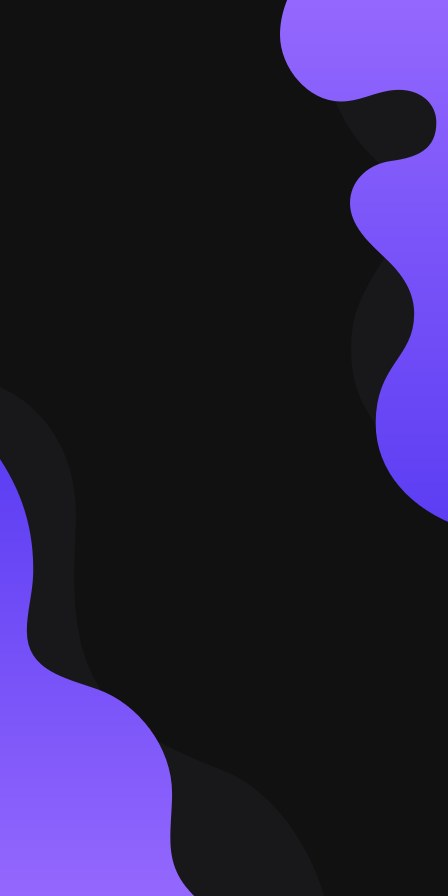
Give the GLSL for this background, as a WebGL 1 fragment shader.

```glsl
precision highp float;

// Violet liquid shapes in two opposite corners of a near-black field, each over
// a faint grey shadow shape. Outlines are chains of cubic curves; a ray parity
// test and the nearest distance give a signed distance for smooth edges.

uniform vec2 u_resolution;

const vec2 GRID = vec2(384.0, 768.0); // layout units across the canvas
const float FAR = 1e4;

const vec3 NIGHT = vec3(0.067, 0.067, 0.067);
const vec3 SHADOW = vec3(0.094, 0.094, 0.102);
const vec3 LILAC = vec3(0.580, 0.408, 0.995);
const vec3 INDIGO = vec3(0.365, 0.243, 0.952);

// Update the field (x: nearest distance, y: -1 inside or +1 outside) by one line.
void addLine(vec2 p, vec2 a, vec2 b, inout vec2 field) {
  vec2 edge = b - a;
  vec2 rel = p - a;
  float t = clamp(dot(rel, edge) / max(dot(edge, edge), 1e-6), 0.0, 1.0);
  field.x = min(field.x, length(rel - edge * t));
  if ((a.y > p.y) != (b.y > p.y)) {
    if (a.x + edge.x * rel.y / edge.y < p.x) field.y = -field.y;
  }
}

vec2 cubic(vec2 a, vec2 b, vec2 c, vec2 d, float t) {
  float s = 1.0 - t;
  return s * s * (s * a + 3.0 * t * b) + t * t * (3.0 * s * c + t * d);
}

// Draw a cubic from the pen through two handles, then move the pen to its end.
void curveTo(vec2 p, vec2 h1, vec2 h2, vec2 end, inout vec2 pen, inout vec2 field) {
  vec2 last = pen;
  for (int i = 1; i <= 16; i++) {
    vec2 next = cubic(pen, h1, h2, end, float(i) / 16.0);
    addLine(p, last, next, field);
    last = next;
  }
  pen = end;
}

// Each outline runs from above the top edge to beyond the right edge.
float upperLiquid(vec2 p) {
  vec2 pen = vec2(252.0, -12.0);
  vec2 field = vec2(FAR, 1.0);
  curveTo(p, vec2(244.0, 2.0), vec2(240.0, 16.0), vec2(240.0, 30.0), pen, field);
  curveTo(p, vec2(240.0, 58.0), vec2(264.0, 87.0), vec2(292.0, 87.0), pen, field);
  curveTo(p, vec2(310.0, 87.0), vec2(324.0, 77.0), vec2(342.0, 77.0), pen, field);
  curveTo(p, vec2(361.0, 77.0), vec2(374.0, 89.0), vec2(374.0, 105.0), pen, field);
  curveTo(p, vec2(374.0, 128.0), vec2(358.0, 135.0), vec2(335.0, 138.0), pen, field);
  curveTo(p, vec2(314.0, 141.0), vec2(300.0, 156.0), vec2(300.0, 174.0), pen, field);
  curveTo(p, vec2(300.0, 193.0), vec2(316.0, 208.0), vec2(330.0, 221.0), pen, field);
  curveTo(p, vec2(346.0, 236.0), vec2(355.0, 251.0), vec2(355.0, 269.0), pen, field);
  curveTo(p, vec2(355.0, 307.0), vec2(322.0, 312.0), vec2(322.0, 363.0), pen, field);
  curveTo(p, vec2(322.0, 404.0), vec2(352.0, 437.0), vec2(396.0, 452.0), pen, field);
  return field.x * field.y;
}

float upperShadow(vec2 p) {
  vec2 pen = vec2(270.0, -10.0);
  vec2 field = vec2(FAR, 1.0);
  curveTo(p, vec2(270.0, 60.0), vec2(290.0, 108.0), vec2(324.0, 139.0), pen, field);
  curveTo(p, vec2(358.0, 170.0), vec2(340.0, 205.0), vec2(329.0, 222.0), pen, field);
  curveTo(p, vec2(308.0, 255.0), vec2(301.0, 270.0), vec2(301.0, 300.0), pen, field);
  curveTo(p, vec2(301.0, 325.0), vec2(308.0, 345.0), vec2(322.0, 363.0), pen, field);
  curveTo(p, vec2(340.0, 385.0), vec2(370.0, 410.0), vec2(400.0, 425.0), pen, field);
  return field.x * field.y;
}

// The lower pair is described in a frame turned by half a circle.
float lowerLiquid(vec2 p) {
  vec2 pen = vec2(212.0, -5.0);
  vec2 field = vec2(FAR, 1.0);
  curveTo(p, vec2(232.0, 12.0), vec2(238.0, 28.0), vec2(238.0, 50.0), pen, field);
  curveTo(p, vec2(238.0, 63.0), vec2(236.5, 76.0), vec2(236.5, 88.0), pen, field);
  curveTo(p, vec2(236.5, 128.0), vec2(266.0, 165.0), vec2(300.0, 177.0), pen, field);
  curveTo(p, vec2(328.0, 187.0), vec2(361.0, 193.0), vec2(361.0, 227.0), pen, field);
  curveTo(p, vec2(361.0, 245.0), vec2(355.5, 260.0), vec2(355.5, 280.0), pen, field);
  curveTo(p, vec2(355.5, 322.0), vec2(369.0, 355.0), vec2(392.0, 386.0), pen, field);
  return field.x * field.y;
}

float lowerShadow(vec2 p) {
  vec2 pen = vec2(104.0, -8.0);
  vec2 field = vec2(FAR, 1.0);
  curveTo(p, vec2(116.0, 40.0), vec2(149.0, 91.0), vec2(194.0, 108.0), pen, field);
  curveTo(p, vec2(259.0, 134.0), vec2(320.0, 158.0), vec2(320.5, 268.0), pen, field);
  curveTo(p, vec2(320.5, 298.0), vec2(319.0, 308.0), vec2(319.0, 328.0), pen, field);
  curveTo(p, vec2(319.0, 383.0), vec2(350.0, 426.0), vec2(394.0, 440.0), pen, field);
  return field.x * field.y;
}

float coverage(float dist, float blur) {
  return clamp(0.5 - dist / blur, 0.0, 1.0);
}

vec3 liquidColor(float depth, float span) {
  return mix(LILAC, INDIGO, clamp(depth / span, 0.0, 1.0));
}

void main() {
  vec2 uv = gl_FragCoord.xy / u_resolution;
  vec2 upper = vec2(uv.x, 1.0 - uv.y) * GRID;
  vec2 lower = GRID - upper;
  float blur = GRID.x / u_resolution.x;

  // Shadows first, then the violet shapes over them.
  float shade = max(coverage(upperShadow(upper), blur), coverage(lowerShadow(lower), blur));
  vec3 color = mix(NIGHT, SHADOW, shade);
  color = mix(color, liquidColor(upper.y, 440.0), coverage(upperLiquid(upper), blur));
  color = mix(color, liquidColor(lower.y, 370.0), coverage(lowerLiquid(lower), blur));
  gl_FragColor = vec4(color, 1.0);
}
```
